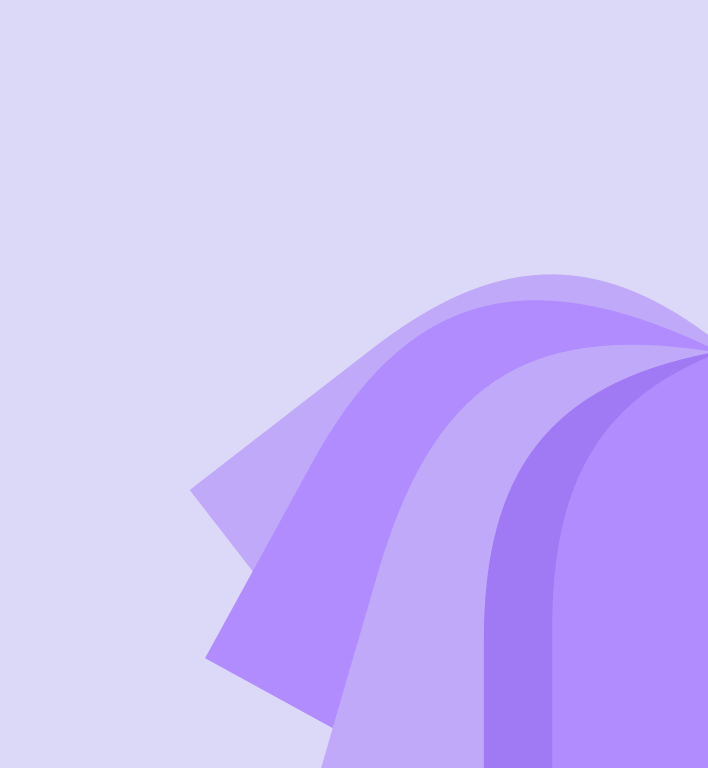
Write a Shadertoy shader that draws this background.

```glsl
const int SEGMENTS = 32;

vec2 bezier(vec2 a, vec2 b, vec2 c, vec2 d, float t) {
    float s = 1.0 - t;
    return s * s * s * a + 3.0 * s * s * t * b + 3.0 * s * t * t * c + t * t * t * d;
}

// Signed distance to a ribbon: straight stem, curved crown, square-cut foot.
// Negative on the right-hand side of the path.
float ribbon(vec2 p, vec2 foot, vec2 bend, vec2 c1, vec2 c2, vec2 tip) {
    float nearest = 1e5, signedDist = 1e5;
    vec2 from = foot;
    for (int i = 0; i <= SEGMENTS; i++) {
        vec2 to = bezier(bend, c1, c2, tip, float(i) / float(SEGMENTS));
        vec2 edge = to - from, rel = p - from;
        float along = clamp(dot(rel, edge) / dot(edge, edge), 0.0, 1.0);
        float dist = length(rel - edge * along);
        if (dist < nearest) {
            nearest = dist;
            signedDist = edge.x * rel.y > edge.y * rel.x ? dist : -dist;
        }
        from = to;
    }
    return max(signedDist, dot(foot - p, normalize(bend - foot)));
}

void paint(inout vec3 color, vec3 ink, float dist) {
    float halfPixel = 0.6 / iResolution.y;
    color = mix(color, ink, 1.0 - smoothstep(-halfPixel, halfPixel, dist));
}

void mainImage(out vec4 fragColor, in vec2 fragCoord) {
    vec2 p = fragCoord / iResolution.y;
    vec3 lilac = vec3(0.757, 0.663, 0.976);
    vec3 violet = vec3(0.690, 0.549, 1.0);
    vec3 color = vec3(0.863, 0.847, 0.969);

    // Ribbons fan out from the right, back to front
    paint(color, lilac, ribbon(p, vec2(0.247, 0.362), vec2(0.482, 0.544),
        vec2(0.642, 0.669), vec2(0.773, 0.675), vec2(0.922, 0.564)));
    paint(color, violet, ribbon(p, vec2(0.267, 0.143), vec2(0.404, 0.393),
        vec2(0.525, 0.617), vec2(0.680, 0.663), vec2(0.922, 0.549)));
    paint(color, lilac, ribbon(p, vec2(0.398, -0.069), vec2(0.492, 0.254),
        vec2(0.563, 0.498), vec2(0.683, 0.579), vec2(0.922, 0.543)));
    paint(color, vec3(0.627, 0.478, 0.957), ribbon(p, vec2(0.630, -0.07), vec2(0.630, 0.167),
        vec2(0.630, 0.388), vec2(0.717, 0.499), vec2(0.922, 0.540)));
    paint(color, violet, ribbon(p, vec2(0.719, -0.07), vec2(0.719, 0.182),
        vec2(0.719, 0.370), vec2(0.780, 0.475), vec2(0.922, 0.535)));

    fragColor = vec4(color, 1.0);
}
```
